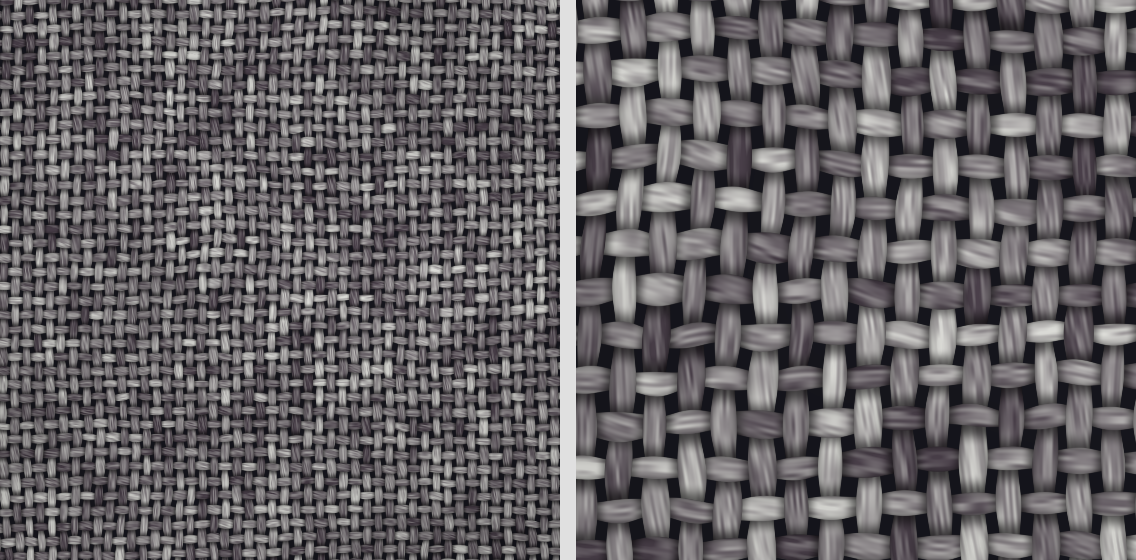
Left: the whole. Right: its middle third, enlarged.
A Shadertoy shader for this texture:

```glsl
// Plain-weave cloth of mottled grey and mauve yarns with dark gaps between them.

const float PI = 3.14159;

float hash(vec2 p) {
    vec3 q = fract(vec3(p.xyx) * 0.1031);
    q += dot(q, q.yzx + 33.33);
    return fract((q.x + q.y) * q.z);
}

float noise(vec2 p) {
    vec2 i = floor(p), f = fract(p);
    f = f * f * (3.0 - 2.0 * f);
    return mix(mix(hash(i), hash(i + vec2(1, 0)), f.x),
               mix(hash(i + vec2(0, 1)), hash(i + vec2(1, 1)), f.x), f.y);
}

// One set of parallel yarns: q.x runs across them, q.y along them.
// Returns colour and coverage; phase decides which crossings lie on top.
vec4 yarn(vec2 q, float phase, float halfWidth, float blur) {
    float id = floor(q.x);
    float along = q.y - 0.5 + id + phase;
    float lift = cos(PI * along);
    vec2 stitch = vec2(id + 101.0 * phase, floor(along * 0.5 + 0.5) + 60.0);
    float rnd = hash(stitch + 7.0);

    // Outline: swells on top, pinches underneath, wanders a little
    float d = q.x - id - 0.5 + 0.10 * (noise(vec2(stitch.x * 5.0, q.y * 0.8)) - 0.5);
    float w = halfWidth + 0.045 * lift + 0.09 * (rnd - 0.5);
    float cover = 1.0 - smoothstep(-blur, blur, abs(d) - w);

    // Mottled dye: long streaks, single stitches and fine slanted fibres
    float streak = noise(vec2(stitch.x * 3.0, q.y * 0.22));
    float fibre = noise(vec2(d * 11.0 + q.y * (rnd * 3.0 - 0.5) + stitch.x * 17.0, q.y * 1.7));
    float tone = 0.5 + 0.50 * (streak - 0.5) + 0.50 * (hash(stitch) - 0.5)
               + 0.55 * (fibre - 0.5);
    vec3 colour = mix(vec3(0.25, 0.215, 0.25), vec3(0.74, 0.74, 0.725), clamp(tone, 0.0, 1.0));

    // Round cross-section and darkening where the yarn dives under
    float bulge = sqrt(max(0.0, 1.0 - d * d / (w * w)));
    float shade = mix(0.60, 1.06, bulge) * mix(0.42, 1.0, smoothstep(-0.9, 0.6, lift));
    return vec4(colour * shade, cover);
}

void mainImage(out vec4 fragColor, in vec2 fragCoord) {
    vec2 uv = fragCoord / iResolution.xy;
    float blur = 26.0 / iResolution.y;

    // 48 upright yarns and about 39 level ones, gently distorted
    vec2 p = uv * vec2(48.0, 39.4);
    p += 0.55 * (vec2(noise(uv * 5.0), noise(uv * 5.0 + 40.0)) - 0.5);
    p += 0.14 * (vec2(noise(p * 0.6), noise(p * 0.6 + 90.0)) - 0.5);

    vec4 upright = yarn(p, 0.0, 0.335, blur);
    vec4 level = yarn(p.yx, 1.0, 0.265, blur);

    // Checkerboard of crossings picks the upper yarn
    bool uprightOnTop = mod(floor(p.x) + floor(p.y), 2.0) < 0.5;
    vec4 top = uprightOnTop ? upright : level;
    vec4 under = uprightOnTop ? level : upright;

    vec3 colour = vec3(0.075, 0.075, 0.10);
    colour = mix(colour, under.rgb, under.a);
    colour = mix(colour, top.rgb, top.a);

    // Broad patches of light and slightly darker corners
    vec2 c = uv - 0.5;
    colour *= 0.97 + 0.16 * noise(uv * 4.0 + 20.0) - 0.22 * dot(c, c);
    fragColor = vec4(colour, 1.0);
}
```
